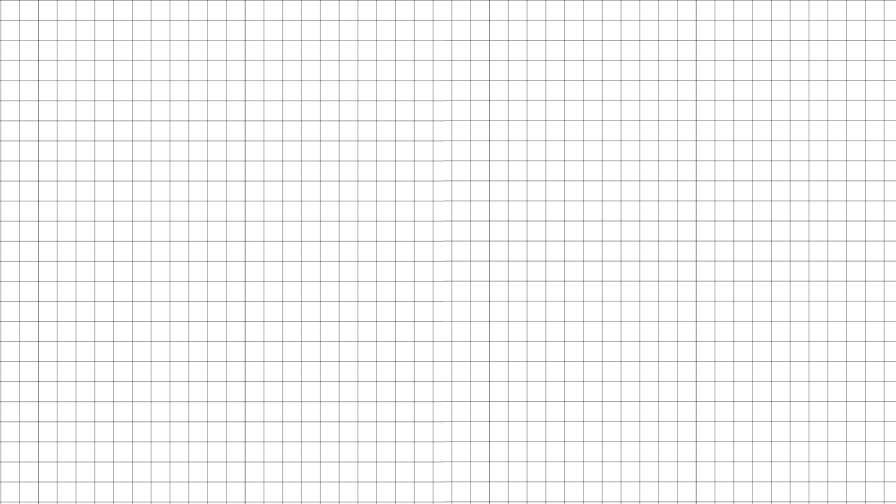
Write a WebGL 1 fragment shader that draws this pattern.

```glsl
precision highp float;

uniform vec2 u_resolution;

float hash(vec2 p) {
  return fract(sin(dot(p, vec2(127.1, 311.7))) * 4375.85);
}

// Share of a pixel covered by a line whose centre lies at the given distance
float lineCoverage(float distance, float width, float pixel) {
  float low = max(distance - 0.5 * pixel, -0.5 * width);
  float high = min(distance + 0.5 * pixel, 0.5 * width);
  return max(high - low, 0.0) / pixel;
}

void main() {
  float pixel = 1.0 / u_resolution.y;
  vec2 p = gl_FragCoord.xy * pixel;

  // Rows shift very slightly across a seam near the middle
  float rightHalf = step(0.88, p.x);
  vec2 spacing = vec2(0.03729, 0.03981);
  vec2 origin = vec2(0.0016, 0.0038 + 0.0004 * rightHalf);
  vec2 grid = (p - origin) / spacing;
  vec2 index = floor(grid + 0.5);
  vec2 offset = (grid - index) * spacing;

  // A few columns are heavier; row tone varies between the halves
  float cycle = mod(index.x - 2.0, 24.0);
  float heavy = 1.0 - step(0.5, min(cycle, abs(cycle - 11.0)));
  float columnInk = mix(0.38 + 0.06 * hash(vec2(index.x, 3.0)), 0.62, heavy);
  float rowInk = 0.38 + 0.12 * hash(vec2(index.y, 7.0 + rightHalf));

  float column = columnInk * lineCoverage(offset.x, 0.0014, pixel);
  float row = rowInk * lineCoverage(offset.y, 0.0014, pixel);
  gl_FragColor = vec4(vec3((1.0 - column) * (1.0 - row)), 1.0);
}
```
